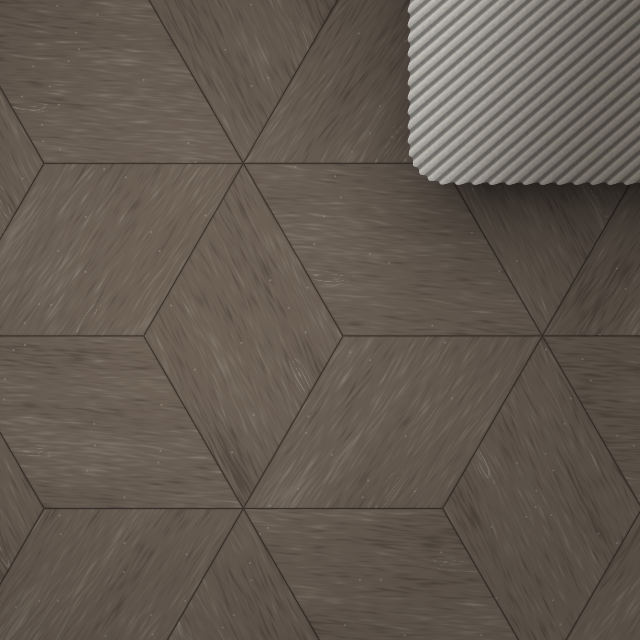
This pattern is drawn by a WebGL 2 fragment shader. Its source:

```glsl
#version 300 es
precision highp float;

#define SIDE 0.3114                   // rhombus side
#define STAR vec2(0.3802, 0.7448)     // a point where six tiles meet
#define SEAM 0.0008                   // half width of the joint
#define GRAIN_TURN 0.45               // grain angle from the long diagonal
#define KNOT vec2(-0.18, -0.276)      // knot position inside a tile
#define RIB_PITCH 0.0172
#define RIB_ANGLE 0.71
#define BOX_CORNER vec2(0.639, 0.713)
#define BOX_RADIUS 0.06

uniform vec2 u_resolution;
out vec4 fragColor;

const float ROOT3 = 1.7320508;
const vec3 WOOD_DARK = vec3(0.315, 0.275, 0.243);
const vec3 WOOD_MID = vec3(0.385, 0.343, 0.304);
const vec3 WOOD_LIGHT = vec3(0.445, 0.405, 0.364);
const vec3 SEAM_COLOR = vec3(0.18, 0.15, 0.13);
const vec3 PALE = vec3(0.56, 0.54, 0.50);
const vec3 RIB_LIGHT = vec3(0.67, 0.66, 0.635);
const vec3 RIB_SHADE = vec3(0.43, 0.41, 0.38);

vec2 hash2(vec2 p) {
  p = vec2(dot(p, vec2(127.1, 311.7)), dot(p, vec2(269.5, 183.3)));
  return fract(sin(p) * 43758.545);
}

float gradientNoise(vec2 p) {
  vec2 i = floor(p), f = fract(p);
  vec2 u = f * f * f * (f * (f * 6.0 - 15.0) + 10.0);
  vec2 e = vec2(0.0, 1.0);
  float a = dot(hash2(i) * 2.0 - 1.0, f);
  float b = dot(hash2(i + e.yx) * 2.0 - 1.0, f - e.yx);
  float c = dot(hash2(i + e.xy) * 2.0 - 1.0, f - e.xy);
  float d = dot(hash2(i + e.yy) * 2.0 - 1.0, f - e.yy);
  return mix(mix(a, b, u.x), mix(c, d, u.x), u.y);
}

// Components of v in axes turned by the angle
vec2 turn(vec2 v, float angle) {
  float c = cos(angle), s = sin(angle);
  return vec2(c * v.x + s * v.y, c * v.y - s * v.x);
}

float roundedBox(vec2 p, vec2 lowerLeft) {
  vec2 q = lowerLeft + BOX_RADIUS - p;
  return length(max(q, 0.0)) + min(max(q.x, q.y), 0.0) - BOX_RADIUS;
}

vec3 wood(vec2 local, vec2 seed) {
  vec2 g = turn(local, GRAIN_TURN);
  vec2 k = g - turn(KNOT, GRAIN_TURN);
  vec2 o = seed * 40.0;
  float warp = gradientNoise(g * vec2(1.5, 4.0) + o);
  g.y += 0.02 * warp;
  float broad = gradientNoise(g * vec2(1.0, 5.0) + o + 7.0);
  float streak = gradientNoise(g * vec2(3.0, 30.0) + o + 19.0);
  float fine = gradientNoise(g * vec2(9.0, 80.0) + o + 31.0);
  float tone = 0.5 * broad + 0.35 * streak + 0.62 * fine + 0.1 * (seed.x - 0.5);
  vec3 col = mix(WOOD_MID, WOOD_LIGHT, smoothstep(0.0, 0.5, tone));
  col = mix(col, WOOD_DARK, smoothstep(0.0, 0.5, -tone));

  // Pale pores and the open arches of the knot
  float pores = smoothstep(0.22, 0.5, fine) * smoothstep(0.0, 0.35, streak);
  vec2 arch = k * vec2(k.x > 0.0 ? 1.3 : 0.55, 3.4);
  float r = length(arch + 0.09 * vec2(streak, warp));
  float rings = smoothstep(0.5, 1.0, sin(r * 120.0 + 4.0 * streak));
  rings *= smoothstep(0.19, 0.05, r) * smoothstep(-0.15, 0.2, fine + 0.5 * streak);
  return mix(col, PALE, 0.25 * pores + 0.5 * rings);
}

vec3 tiledFloor(vec2 p, float px) {
  // Triangular lattice of star points, then barycentric weights
  vec2 q = (p - STAR) / SIDE;
  float u = q.x / 1.5;
  vec2 lattice = vec2(u, q.y / ROOT3 - 0.5 * u);
  vec2 cell = floor(lattice), f = fract(lattice);
  float upper = step(1.0, f.x + f.y);
  vec3 w = mix(vec3(1.0 - f.x - f.y, f), vec3(f.x + f.y - 1.0, 1.0 - f), upper);

  // The smallest weight names the lattice edge that is the long diagonal
  float low = min(w.x, min(w.y, w.z));
  float high = max(w.x, max(w.y, w.z));
  float border = (1.0 - high - 2.0 * low) * 0.866 * SIDE;
  vec2 mid = cell + 0.5;
  float angle = -0.5235988;
  if (w.y == low) { mid = cell + vec2(upper, 0.5); angle = 1.5707963; }
  else if (w.z == low) { mid = cell + vec2(0.5, upper); angle = 0.5235988; }

  // Every third lattice row is laid the other way round
  vec2 center = vec2(1.5 * mid.x, ROOT3 * (mid.y + 0.5 * mid.x));
  float flip = mod(floor(mid.y + 0.01), 3.0) == 1.0 ? -1.0 : 1.0;
  vec3 col = wood(turn(q - center, angle) * flip, hash2(mid * 2.0 + 3.0));

  // Scattered specks
  vec2 grid = p * 70.0;
  vec2 h = hash2(floor(grid));
  float speck = length(fract(grid) - 0.25 - 0.5 * h.yx) / 70.0;
  float present = step(0.965, hash2(floor(grid) + 51.0).x);
  col = mix(col, PALE, 0.6 * present * (1.0 - smoothstep(0.0004, 0.001 + px, speck)));

  // Bevel and joint
  col *= 1.0 - 0.12 * (1.0 - smoothstep(0.0, 0.004, border));
  float joint = 1.0 - smoothstep(SEAM - 0.6 * px, SEAM + 0.6 * px, border);
  return mix(col, SEAM_COLOR, 0.85 * joint);
}

void main() {
  vec2 p = gl_FragCoord.xy / u_resolution.y;
  float px = 1.0 / u_resolution.y;
  vec3 col = tiledFloor(p, px);

  // Pool of room light and the shadow beside the ribbed block
  col *= 1.1 - 0.22 * smoothstep(0.1, 0.75, distance(p, vec2(0.32, 0.56)));
  float shade = roundedBox(p, BOX_CORNER + vec2(0.075, 0.0));
  col *= 1.0 - 0.58 * exp(-max(shade, 0.0) / 0.08);

  // Ribbed block with a scalloped rim
  float rib = turn(p - BOX_CORNER, RIB_ANGLE).y / RIB_PITCH;
  float ridge = 0.5 + 0.5 * cos(6.2831853 * rib);
  float block = roundedBox(p, BOX_CORNER) - 0.004 * (ridge - 0.5);
  float dim = smoothstep(0.64, 0.98, p.x + 0.25 * (0.9 - p.y));
  vec3 stone = mix(RIB_LIGHT, RIB_SHADE, dim);
  stone *= mix(0.68, 1.04, smoothstep(0.0, 0.6, ridge));
  stone *= 1.0 + 0.08 * sin(6.2831853 * rib) + 0.07 * gradientNoise(p * 190.0);
  col = mix(stone, col, smoothstep(-0.7 * px, 0.7 * px, block));
  fragColor = vec4(col, 1.0);
}
```
